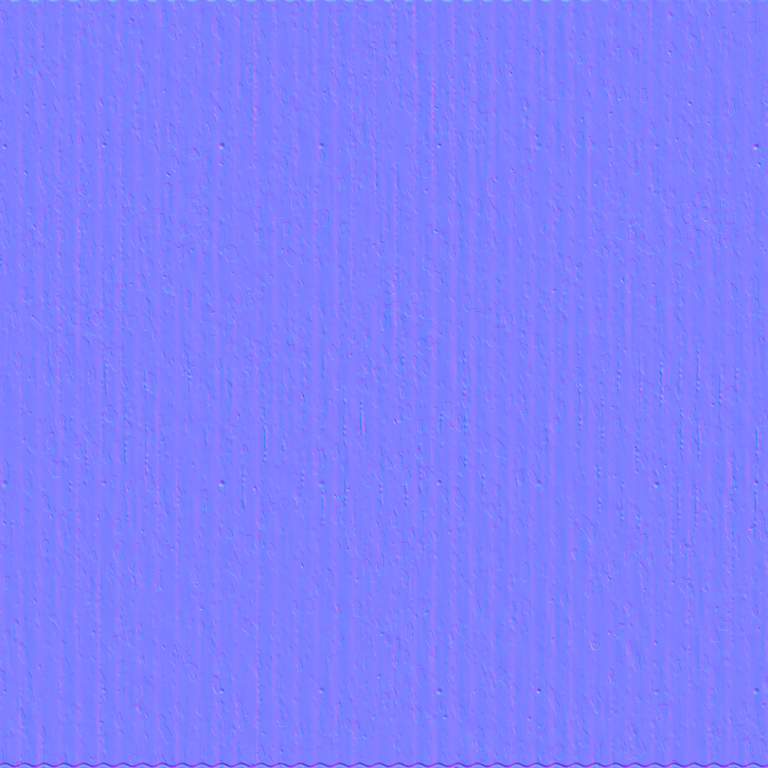
A WebGL 1 fragment shader for this texture map:

```glsl
precision highp float;
// Tangent-space normal map of a weathered corrugated sheet with vertical ribs.
// A height field sums ribs, cellular grain, chips, cracks, dents and rims;
// central differences turn its slope into the encoded normal.
uniform vec2 u_resolution;

#define RIBS 39.0          // ribs across the canvas
#define RIB_HEIGHT 0.00020
#define GRAIN 0.00042      // fine sparse roughness
#define CHIP 0.00030       // step height of flaked spots
#define STREAK 0.00032     // vertical streaks
#define LUMP 0.0004        // broad unevenness
#define CRACK 0.0007
#define SEAM 0.00034
#define PIT 0.0010
#define NAIL 0.0020
#define RIM 0.0015         // scalloped lower and upper borders

const float TAU = 6.2831853;
const float SAMPLE_STEP = 0.0006;

vec3 hash3(vec2 p) {
  vec3 q = fract(p.xyx * vec3(0.1031, 0.1030, 0.0973));
  q += dot(q, q.yxz + 33.33);
  return fract((q.xxy + q.yzz) * q.zyx);
}

// Cellular bumps: one soft dome of random sign and height per jittered cell.
float bumps(vec2 p, vec2 cells, float radius, float density) {
  vec2 q = p * cells, base = floor(q);
  float sum = 0.0;
  for (int j = -1; j <= 1; j++)
    for (int i = -1; i <= 1; i++) {
      vec2 cell = base + vec2(float(i), float(j));
      vec3 r = hash3(cell + cells);
      float level = 2.0 * r.z - 1.0;
      float present = step(fract(r.z * 57.0 + r.x), density);
      float d = length(q - cell - r.xy) / radius;
      sum += present * level * level * level * (1.0 - smoothstep(0.0, 1.0, d));
    }
  return sum;
}

// Flat flakes with crisp ragged outlines, cut from a bump field.
float chips(vec2 p, vec2 cells, float cut) {
  return smoothstep(cut, cut + 0.13, bumps(p, cells, 1.0, 0.85));
}

// Thin vertical lips of varied length, steep on the left, gentle on the right.
float lips(vec2 p, float rows, float density) {
  float column = floor(p.x * RIBS);
  float y = p.y * rows + 7.0 * hash3(vec2(column, rows)).x;
  vec3 r = hash3(vec2(column, floor(y)) + rows * 3.0);
  float wobble = 0.0005 * sin(p.y * 130.0 + r.x * TAU) + 0.0003 * sin(p.y * 590.0 + column);
  float x = p.x - (column + 0.3 + 0.3 * r.x) / RIBS - wobble;
  float profile = smoothstep(-0.0013, 0.0003, x) * (1.0 - smoothstep(0.0003, 0.005, x));
  float reach = 0.12 + 0.36 * r.y;
  float ends = 1.0 - smoothstep(reach - 0.1, reach, abs(fract(y) - 0.5));
  float broken = 0.55 + 0.45 * sin(p.y * 340.0 + 4.0 * sin(p.y * 137.0 + column * 2.0));
  return step(r.z, density) * profile * ends * broken;
}

// Three rows of small dents with alternating spacing.
float nails(vec2 p) {
  float pitch = 0.1415, sum = 0.0;
  float k = floor(p.x / pitch + 0.5);
  float x = k * pitch + 0.006 * (1.0 - 2.0 * mod(k, 2.0));
  for (int i = 0; i < 3; i++) {
    float row = float(i);
    float y = 0.10 + 0.185 * row + 0.085 * row * row;
    vec3 r = hash3(vec2(k, row) + 11.0);
    vec2 d = p - vec2(x, y + 0.003 * (r.x - 0.5));
    float size = 0.0035 + 0.002 * r.y;
    sum += (0.25 + 0.75 * r.z) * (1.0 - smoothstep(0.0, size, length(d)));
  }
  return sum;
}

float ribs(float x) {
  float t = TAU * RIBS * x;
  float strength = 0.5 + hash3(vec2(floor(x * RIBS), 5.0)).x;
  return -strength * (sin(t) + 0.2 * sin(2.0 * t));
}

// Scalloped edges that fall away at the bottom and intermittently at the top.
float rims(vec2 p) {
  float wave = sin(TAU * RIBS * p.x);
  float lower = p.y - 0.004 - 0.002 * wave;
  float upper = p.y - 1.001 - 0.002 * wave;
  float h = smoothstep(-0.0014, 0.0016, lower);
  h += 0.4 * (1.0 - smoothstep(-0.005, -0.0015, lower));
  float worn = 1.0 - smoothstep(0.72, 0.82, p.x);
  return h - (0.25 + 0.5 * worn) * smoothstep(-0.002, 0.002, upper);
}

float height(vec2 p) {
  // Wear is strongest just above the middle, cracks just below it.
  float wear = exp(-pow((p.y - 0.65) / 0.15, 2.0));
  float cloud = sin(p.x * 23.0 + 2.0 * sin(p.y * 17.0)) * sin(p.y * 31.0 + 3.0 * sin(p.x * 11.0));
  float crest = 0.6 + 0.4 * sin(TAU * RIBS * p.x + 2.0 * sin(p.y * 9.0));
  float patches = (0.2 + 0.8 * wear) * smoothstep(-0.5, 0.7, cloud);
  float dry = smoothstep(0.26, 0.36, p.y) * (1.0 - smoothstep(0.52, 0.57, p.y));
  vec2 ragged = p + 0.0009 * sin(p.yx * vec2(430.0, 510.0) + 2.0 * sin(p.xy * 270.0));
  float h = RIB_HEIGHT * ribs(p.x);
  h += GRAIN * (0.4 + 0.7 * crest) * bumps(ragged, vec2(250.0, 130.0), 0.9, 0.55);
  h -= CHIP * chips(ragged, vec2(130.0, 55.0), 0.3 - 0.1 * crest);
  h += CHIP * patches * chips(ragged, vec2(150.0, 110.0), 0.06);
  h += STREAK * bumps(p, vec2(160.0, 20.0), 0.95, 0.6);
  h += LUMP * bumps(p, vec2(80.0, 40.0), 1.0, 0.7);
  h -= PIT * abs(bumps(ragged, vec2(44.0, 34.0), 0.12, 0.4));
  h += CRACK * (0.25 + 0.75 * dry) * lips(p, 11.0, 0.5);
  h -= SEAM * lips(p + 0.37, 2.3, 0.3);
  return h - NAIL * nails(p) + RIM * rims(p);
}

void main() {
  vec2 p = gl_FragCoord.xy / u_resolution;
  vec2 e = vec2(SAMPLE_STEP, 0.0);
  vec2 slope = vec2(height(p + e.xy) - height(p - e.xy),
                    height(p + e.yx) - height(p - e.yx)) / (2.0 * SAMPLE_STEP);
  vec3 normal = normalize(vec3(-slope, 1.0));
  gl_FragColor = vec4(normal * 0.5 + 0.5, 1.0);
}
```
